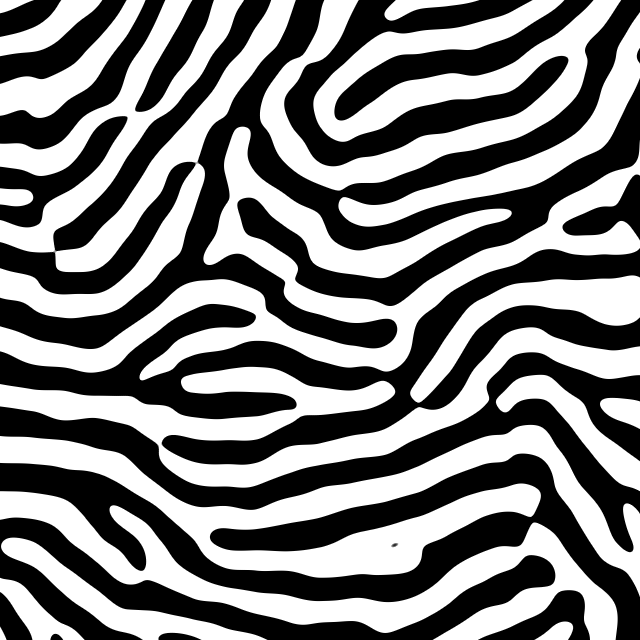
This pattern is drawn by a Shadertoy shader. Its source:

```glsl
// Black and white labyrinth of evenly wide, winding bands with rounded ends.
// Each grid cell holds a small wave packet turned by a smooth direction field;
// packet phases are aligned with their neighbours, then summed and thresholded.

#define BANDS 13.3        // band pairs across the canvas
#define TURNS 4.4         // direction changes across the canvas
#define WOBBLE 0.16       // edge waviness, in band pairs
#define WOBBLE_SCALE 20.0 // edge waves across the canvas
#define BALANCE 0.015     // positive values favour black
#define SEED vec2(37.0, 71.0)

const float TAU = 6.28318;
const int REACH = 4;             // cells kept on each side of the pixel's cell
const int SIDE = 2 * REACH + 1;
const vec3 INK = vec3(0.0);
const vec3 PAPER = vec3(1.0);

vec2 hash22(vec2 p) {
    vec3 q = fract(p.xyx * vec3(0.1031, 0.1030, 0.0973));
    q += dot(q, q.yzx + 33.33);
    return fract((q.xx + q.yz) * q.zy);
}

// Smooth two-channel value noise centred on zero
vec2 noise2(vec2 p) {
    vec2 i = floor(p), f = fract(p);
    f = f * f * (3.0 - 2.0 * f);
    vec2 low = mix(hash22(i), hash22(i + vec2(1, 0)), f.x);
    vec2 high = mix(hash22(i + vec2(0, 1)), hash22(i + vec2(1, 1)), f.x);
    return mix(low, high, f.y) - 0.5;
}

// Unit vector across the bands; half the angle, as bands have no sign
vec2 bandNormal(vec2 cell) {
    vec2 q = noise2((cell + 0.5) * TURNS / BANDS + SEED);
    float angle = 0.5 * atan(q.y, q.x);
    return vec2(cos(angle), sin(angle));
}

// Packet envelope that vanishes 1.5 cells from its centre
float envelope(vec2 d) {
    float w = max(0.0, 1.0 - dot(d, d) / 2.25);
    return w * w;
}

int slot(int x, int y) {
    return (y + REACH) * SIDE + x + REACH;
}

void mainImage(out vec4 fragColor, in vec2 fragCoord) {
    vec2 uv = fragCoord / iResolution.y;
    vec2 pos = uv * BANDS + WOBBLE * noise2(uv * WOBBLE_SCALE + SEED.yx);
    vec2 home = floor(pos);

    // Packets: xy = normal, z = phase, w = next phase
    vec4 packet[SIDE * SIDE];
    for (int y = -REACH; y <= REACH; y++)
    for (int x = -REACH; x <= REACH; x++) {
        vec2 cell = home + vec2(x, y);
        float phase = TAU * hash22(cell + SEED * 3.0).x;
        packet[slot(x, y)] = vec4(bandNormal(cell), phase, phase);
    }

    // Align each phase with the waves arriving from the cells around it
    for (int ring = REACH - 1; ring >= 1; ring--) {
        for (int y = -ring; y <= ring; y++)
        for (int x = -ring; x <= ring; x++) {
            vec2 normal = packet[slot(x, y)].xy;
            vec2 sum = vec2(0.0);
            for (int v = -1; v <= 1; v++)
            for (int u = -1; u <= 1; u++) {
                vec4 other = packet[slot(x + u, y + v)];
                vec2 offset = vec2(u, v);
                float along = dot(normal, other.xy);
                float flip = along < 0.0 ? -1.0 : 1.0;
                float phase = flip * other.z
                    - 0.5 * TAU * dot(normal + flip * other.xy, offset);
                sum += envelope(offset) * abs(along) * vec2(cos(phase), sin(phase));
            }
            packet[slot(x, y)].w = atan(sum.y, sum.x);
        }
        for (int i = 0; i < SIDE * SIDE; i++) packet[i].z = packet[i].w;
    }

    // Sum the nearby packets
    float field = -BALANCE, total = 0.0;
    for (int y = -1; y <= 1; y++)
    for (int x = -1; x <= 1; x++) {
        vec4 p = packet[slot(x, y)];
        vec2 d = pos - (home + vec2(x, y) + 0.5);
        float w = envelope(d);
        field += w * cos(p.z + TAU * dot(p.xy, d));
        total += w;
    }
    field /= total;

    // Threshold with an edge about one pixel wide
    float slope = length(vec2(dFdx(field), dFdy(field)));
    float pixelStep = TAU * BANDS / iResolution.y;
    float edge = clamp(slope, 0.1 * pixelStep, 1.5 * pixelStep);
    fragColor = vec4(mix(INK, PAPER, clamp(field / edge + 0.5, 0.0, 1.0)), 1.0);
}
```
